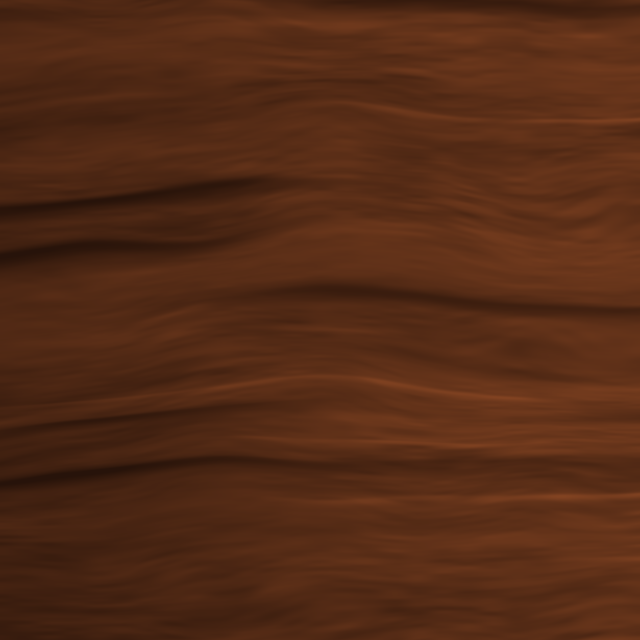
Reproduce this texture procedurally as a WebGL 1 fragment shader.

```glsl
precision highp float;
// Dark reddish-brown wood with long horizontal grain, soft streaks and silky fibres.
uniform vec2 u_resolution;

const vec3 SHADOW_BROWN = vec3(0.24, 0.12, 0.06);
const vec3 LIGHT_BROWN = vec3(0.43, 0.22, 0.11);
const float BASE_TONE = 0.52;      // 0 is shadow, 1 is light
const float SIDE_LIGHT = 0.46;     // brightening from left to right
const float BAND_CONTRAST = 0.95;
const float FIBRE_CONTRAST = 0.50;
const float STREAK_DEPTH = 0.72;
const float GLINT_STRENGTH = 0.42;
const float STREAK_ROWS = 11.0;
const float GLINT_ROWS = 21.0;
const float GRAIN_RISE = 0.035;    // upward tilt of the grain

float hash(vec2 p) {
  return fract(sin(dot(p, vec2(127.1, 311.7))) * 43758.5453);
}

float noise(vec2 p) {
  vec2 cell = floor(p);
  vec2 f = fract(p);
  f = f * f * (3.0 - 2.0 * f);
  float low = mix(hash(cell), hash(cell + vec2(1.0, 0.0)), f.x);
  float high = mix(hash(cell + vec2(0.0, 1.0)), hash(cell + vec2(1.0, 1.0)), f.x);
  return mix(low, high, f.y);
}

// Layered noise, centred on zero.
float fbm(vec2 p) {
  float sum = 0.0;
  float weight = 0.55;
  for (int i = 0; i < 4; i++) {
    sum += weight * (noise(p) - 0.5);
    p = p * vec2(1.7, 2.1) + vec2(13.7, 7.3);
    weight *= 0.5;
  }
  return sum;
}

// Height along the bent grain: slow waves plus smaller swerves.
float grainHeight(vec2 p) {
  float wave = 0.075 * (noise(vec2(p.x * 1.9, p.y * 4.0) + 3.1) - 0.5);
  float swerve = 0.028 * (noise(vec2(p.x * 5.0, p.y * 9.0) + 17.4) - 0.5);
  return p.y - GRAIN_RISE * p.x + wave + swerve;
}

// One tapering line per row, sharper above than below, fading in and out along x.
float lines(float x, float height, float rows, float seed, vec2 widths, vec2 fade) {
  float row = height * rows;
  float id = floor(row);
  float centre = 0.42 + 0.2 * hash(vec2(id, seed));
  centre += 0.10 * (noise(vec2(x * 4.0, id * 5.3 + seed)) - 0.5);
  float offset = fract(row) - centre;
  float taper = 0.55 + 0.75 * noise(vec2(x * 3.0 + seed, id * 3.7));
  float width = taper * mix(widths.x, widths.y, smoothstep(0.06, -0.06, offset));
  float presence = smoothstep(fade.x, fade.y, noise(vec2(x * 1.8 + seed, id * 7.3)));
  return presence * exp(-offset * offset / (width * width));
}

void main() {
  vec2 p = gl_FragCoord.xy / u_resolution.y;
  float across = gl_FragCoord.x / u_resolution.x;
  float height = grainHeight(p);

  // Broad bands of light and dark
  float bands = fbm(vec2(p.x * 1.3, height * 11.0));
  bands += 0.35 * fbm(vec2(p.x * 2.6, height * 42.0) + 31.0);

  // Fine fibres, slanting where the figure curls
  float curl = 0.036 * noise(vec2(p.x * 6.0, p.y * 10.0) + 51.0);
  float fibreHeight = height + curl;
  float fibres = 0.65 * (noise(vec2(p.x * 11.0, fibreHeight * 88.0)) - 0.5);
  fibres += 0.45 * (noise(vec2(p.x * 26.0, fibreHeight * 170.0) + 9.0) - 0.5);
  float sheen = 0.45 + 0.9 * noise(vec2(p.x * 3.0, height * 13.0) + 71.0);

  // Dark streaks and thin bright glints
  float streaks = lines(p.x, height, STREAK_ROWS, 2.7, vec2(0.10, 0.19), vec2(0.36, 0.80));
  float glints = lines(p.x, height, GLINT_ROWS, 8.9, vec2(0.09, 0.14), vec2(0.58, 0.95));
  glints *= 0.6 + 0.8 * noise(vec2(p.x * 15.0, fibreHeight * 60.0));

  float tone = BASE_TONE + SIDE_LIGHT * (across - 0.5);
  tone += BAND_CONTRAST * bands;
  tone += FIBRE_CONTRAST * fibres * sheen * (0.7 + 0.5 * across);
  tone += GLINT_STRENGTH * glints * (0.5 + 0.7 * across);
  tone -= STREAK_DEPTH * streaks * (0.85 + 0.6 * fibres);
  tone = clamp(tone, -0.45, 1.5);

  gl_FragColor = vec4(mix(SHADOW_BROWN, LIGHT_BROWN, tone), 1.0);
}
```
